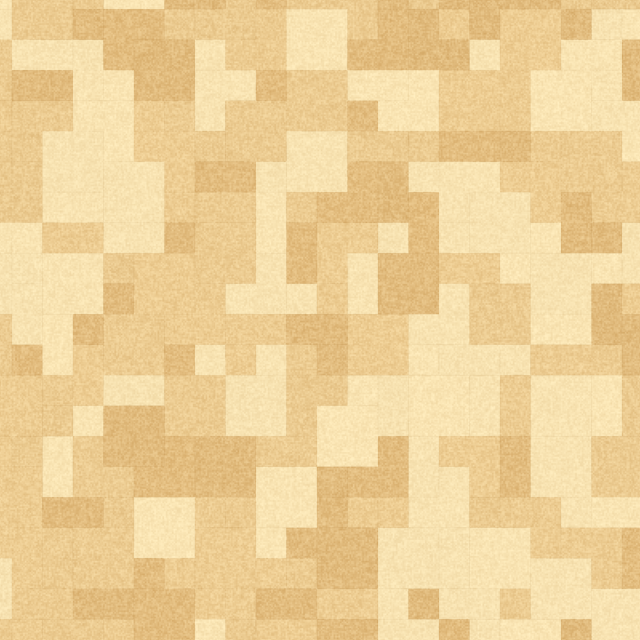
This pattern is drawn by a WebGL 2 fragment shader. Its source:

```glsl
#version 300 es
precision highp float;

#define CELLS 20.98
#define GRID_SHIFT vec2(0.61, 0.32)
#define LIGHT_SHARE 0.35
#define DARK_SHARE 0.29
#define EDGE_SOFTNESS 0.028
#define SEAM_WIDTH 0.03
#define SEAM_DEPTH 0.045
#define GRAIN_FREQ 400.0
#define GRAIN_AMOUNT 0.085
#define WEAVE_AMOUNT 0.035

uniform vec2 u_resolution;
out vec4 fragColor;

const vec3 CREAM = vec3(0.973, 0.890, 0.697);
const vec3 SAND  = vec3(0.926, 0.799, 0.570);
const vec3 TAN   = vec3(0.886, 0.738, 0.496);

float hash(vec2 p, uint seed) {
    uvec2 k = uvec2(ivec2(floor(p)) + 4096);
    uint h = k.x * 1597u + k.y * 51749u + seed * 7919u;
    h = (h ^ (h >> 15)) * 73244475u;
    h = (h ^ (h >> 13)) * 73244475u;
    return float((h ^ (h >> 16)) >> 8) / 16777216.0;
}

float valueNoise(vec2 p, uint seed) {
    vec2 i = floor(p), f = fract(p);
    f = f * f * (3.0 - 2.0 * f);
    float low  = mix(hash(i, seed), hash(i + vec2(1, 0), seed), f.x);
    float high = mix(hash(i + vec2(0, 1), seed), hash(i + 1.0, seed), f.x);
    return mix(low, high, f.y);
}

// Overlapping two-by-two squares: the topmost one owns the cell
vec2 pieceAt(vec2 cell) {
    vec2 owner = cell;
    float top = -1.0;
    for (int i = 0; i < 4; i++) {
        vec2 anchor = cell - vec2(i % 2, i / 2);
        float priority = hash(anchor, 1u);
        if (priority > top) {
            top = priority;
            owner = anchor;
        }
    }
    return owner;
}

// A drifting phase keeps neighbouring pieces apart in tone
vec3 pieceColor(vec2 piece) {
    float tone = fract(dot(piece, vec2(0.19, 0.31)) + 0.6 * hash(piece, 2u));
    vec3 color = tone < LIGHT_SHARE ? CREAM : tone < 1.0 - DARK_SHARE ? SAND : TAN;
    return color + 0.010 * (hash(piece, 3u) - 0.5);
}

float differs(vec2 a, vec2 b) {
    return a == b ? 0.0 : 1.0;
}

void main() {
    float size = min(u_resolution.x, u_resolution.y);
    vec2 uv = gl_FragCoord.xy / size;
    vec2 q = uv * CELLS + GRID_SHIFT;
    float pixel = CELLS / size;

    // The four cells around the nearest grid corner
    vec2 cell = floor(q - 0.5);
    vec2 offset = q - cell - 1.0;
    vec2 p00 = pieceAt(cell);
    vec2 p10 = pieceAt(cell + vec2(1, 0));
    vec2 p01 = pieceAt(cell + vec2(0, 1));
    vec2 p11 = pieceAt(cell + 1.0);

    // Blend across smoothed edges
    vec2 side = clamp(offset / max(pixel, EDGE_SOFTNESS) + 0.5, 0.0, 1.0);
    vec3 color = mix(mix(pieceColor(p00), pieceColor(p10), side.x),
                     mix(pieceColor(p01), pieceColor(p11), side.x), side.y);

    // Thin seams between separate pieces
    float width = max(pixel, SEAM_WIDTH);
    vec2 line = (1.0 - smoothstep(0.0, width, abs(offset))) * SEAM_WIDTH / width;
    float seamX = line.x * mix(differs(p00, p10), differs(p01, p11), side.y);
    float seamY = line.y * mix(differs(p00, p01), differs(p10, p11), side.x);
    float seam = max(seamX, seamY) * (0.4 + 0.6 * hash(cell, 4u));
    color -= SEAM_DEPTH * seam * vec3(0.8, 1.0, 1.1);

    // Fine grain with a faint woven direction, stronger on darker pieces
    float grain = valueNoise(uv * GRAIN_FREQ, 5u) - 0.5;
    float weave = valueNoise(uv * GRAIN_FREQ * vec2(0.25, 0.9), 6u)
                + valueNoise(uv * GRAIN_FREQ * vec2(0.9, 0.25), 7u) - 1.0;
    float strength = mix(1.0, 0.65, smoothstep(0.5, 0.7, color.b));
    color += strength * (GRAIN_AMOUNT * grain + WEAVE_AMOUNT * weave) * vec3(0.7, 1.0, 1.25);

    fragColor = vec4(clamp(color, 0.0, 1.0), 1.0);
}
```
